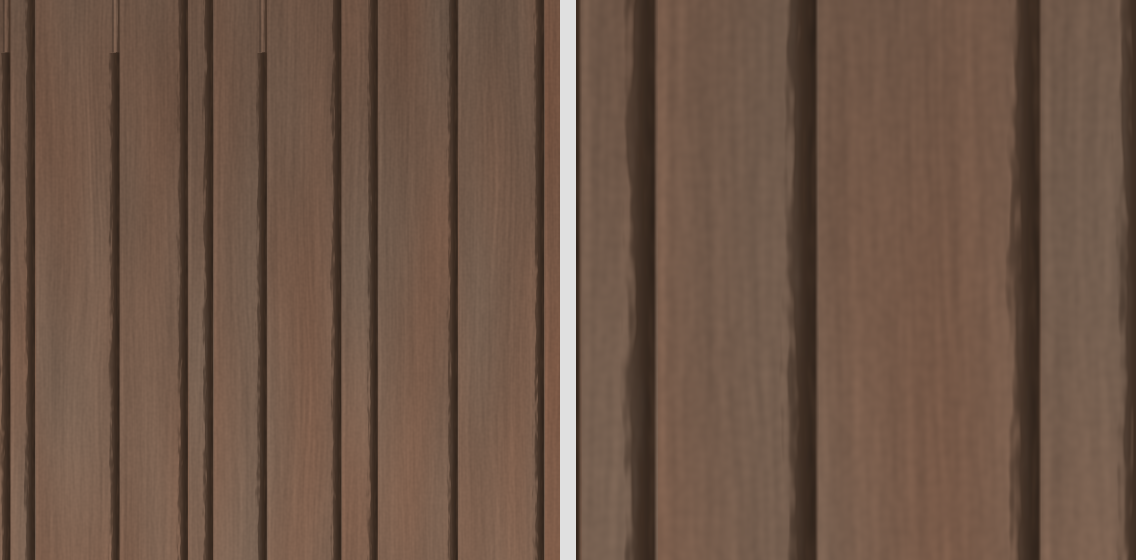
Left: the whole. Right: its middle third, enlarged.
Write a WebGL 2 fragment shader that draws this texture.

```glsl
#version 300 es
precision highp float;
// Brown wooden wall of vertical boards with uneven widths and shadowed grooves.

uniform vec2 u_resolution;
out vec4 fragColor;

const vec3 WOOD = vec3(0.450, 0.360, 0.300);
const vec3 RED_TINT = vec3(1.035, 0.975, 0.945);
const vec3 GROOVE_DARK = vec3(0.215, 0.158, 0.120);
const float GROOVE_WIDTH = 0.0195;
const float CAP_HEIGHT = 0.906;

// Right edge of each groove, and 1 where its top end is capped.
const int GROOVES = 10;
const vec2 GROOVE[GROOVES] = vec2[](
    vec2(0.020, 1), vec2(0.064, 0), vec2(0.215, 1), vec2(0.337, 0), vec2(0.382, 0),
    vec2(0.478, 1), vec2(0.611, 0), vec2(0.676, 0), vec2(0.819, 0), vec2(0.973, 0));

vec2 hashGradient(vec2 cell) {
    vec3 p = fract(cell.xyx * vec3(0.1031, 0.1030, 0.0973));
    p += dot(p, p.yzx + 33.33);
    float angle = 6.2832 * fract((p.x + p.y) * p.z);
    return vec2(cos(angle), sin(angle));
}

// Gradient noise, roughly -0.7 to 0.7.
float noise(vec2 p) {
    vec2 i = floor(p), f = fract(p);
    vec2 u = f * f * f * (f * (f * 6.0 - 15.0) + 10.0);
    vec2 e = vec2(1, 0);
    float low = mix(dot(hashGradient(i), f), dot(hashGradient(i + e.xy), f - e.xy), u.x);
    float high = mix(dot(hashGradient(i + e.yx), f - e.yx), dot(hashGradient(i + e.xx), f - e.xx), u.x);
    return mix(low, high, u.y);
}

// Long fibres, pores and faint growth lines; the seed differs per board.
float woodGrain(vec2 p, float seed) {
    vec2 q = p + vec2(seed * 3.7, seed * 5.3);
    float drift = 0.012 * noise(q * vec2(9.0, 2.2));
    float x = q.x + drift;
    float fibres = 0.055 * noise(vec2(x * 85.0, q.y * 2.5));
    fibres += 0.060 * noise(vec2(x * 190.0, q.y * 7.0));
    float pores = 0.045 * noise(vec2(x * 230.0, q.y * 42.0));
    float figure = smoothstep(-0.1, 0.4, noise(q * vec2(13.0, 1.7)));
    float rings = 0.022 * figure * sin(6.2832 * (x * 105.0 + 1.6 * noise(q * vec2(12.0, 3.0))));
    return fibres + pores + rings;
}

// Shadow from 0 to 1 at distance d left of the groove's sharp right edge.
float grooveShadow(float d, float width, float rough, float blur) {
    float body = 1.0 - smoothstep(width * 0.70, width * 1.06, d + rough * width * 0.35);
    float depth = mix(1.0, 0.60, smoothstep(0.25, 0.95, d / width));
    float streaks = 1.0 + 0.35 * rough * smoothstep(0.1, 0.7, d / width);
    return clamp(body * depth * streaks, 0.0, 1.0) * smoothstep(0.0, blur, d);
}

// Narrow raised line of the given half width.
float ridge(float d, float center, float halfWidth) {
    return 1.0 - smoothstep(0.0, halfWidth, abs(d - center));
}

void main() {
    vec2 uv = gl_FragCoord.xy / u_resolution;
    float pixel = 1.0 / min(u_resolution.x, u_resolution.y);

    // Find the grooves on both sides of this point.
    float leftEdge = -0.1, board = 0.0;
    vec2 next = vec2(1.1, 0.0);
    for (int i = GROOVES - 1; i >= 0; i--) {
        if (uv.x < GROOVE[i].x) next = GROOVE[i];
        else {
            leftEdge = max(leftEdge, GROOVE[i].x);
            board += 1.0;
        }
    }
    float toGroove = next.x - uv.x;
    float fromGroove = uv.x - leftEdge;

    // Board tone: lighter toward the bottom, with soft stains and grain.
    float tone = mix(1.075, 0.915, smoothstep(0.0, 1.0, uv.y));
    tone += 0.025 * noise(vec2(board * 4.37, 0.5));
    tone += 0.085 * noise(uv * vec2(15.0, 2.6) + board * 7.1);
    tone += woodGrain(uv, board);
    tone += 0.04 * noise(uv * 170.0);
    float redness = 0.45 + 1.3 * noise(uv * vec2(11.0, 2.3) + board * 2.9 + 40.0);
    redness += 1.2 * step(9.5, board);
    vec3 color = WOOD * tone * mix(vec3(1.0), RED_TINT, redness);

    // Lit rim on the left side of each board.
    color *= 1.0 + 0.05 * ridge(fromGroove, 0.003, 0.004);

    // Grooves, narrowed to a thin seam where the top is capped.
    float capped = next.y * smoothstep(-pixel, pixel, uv.y - CAP_HEIGHT);
    float width = mix(GROOVE_WIDTH, 0.0065, capped);
    float rough = noise(vec2(uv.x * 210.0, uv.y * 13.0));
    rough += 0.6 * noise(vec2(uv.x * 240.0, uv.y * 55.0));
    float shadow = grooveShadow(toGroove, width, rough, max(0.0028, pixel));
    color = mix(color, GROOVE_DARK * (1.0 + 0.25 * rough), shadow * mix(1.0, 0.75, capped));
    color *= 1.0 + 0.14 * capped * ridge(toGroove, 0.0095, 0.003);
    color *= 1.0 - 0.22 * capped * ridge(toGroove, 0.0135, 0.003);

    fragColor = vec4(color, 1.0);
}
```
